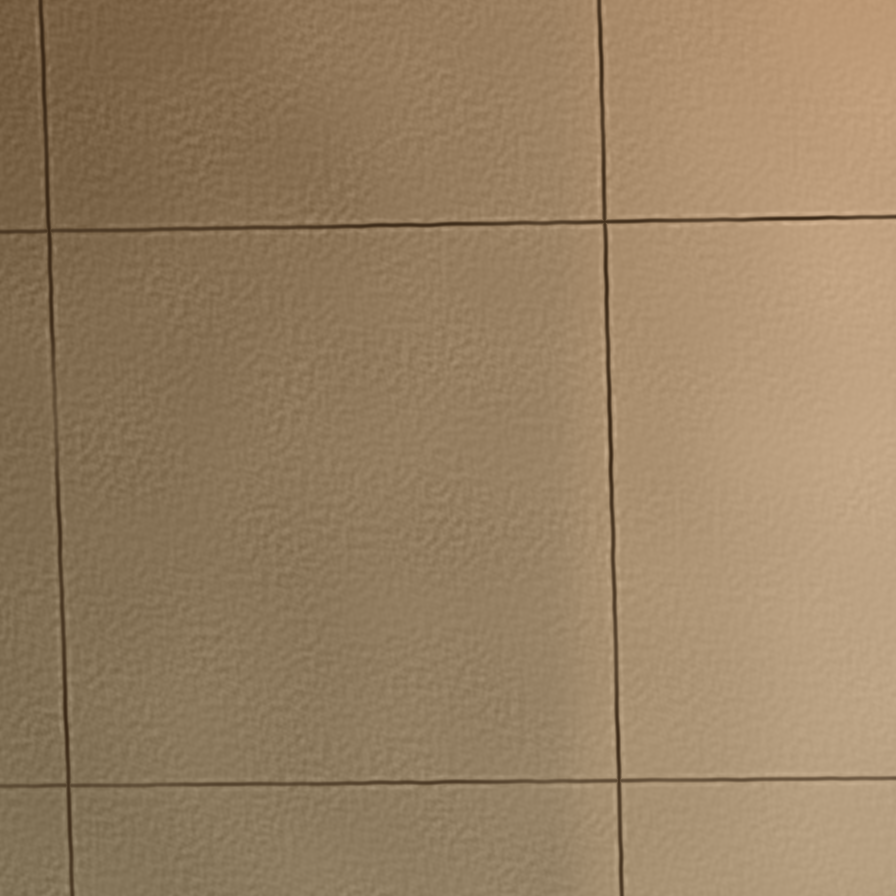
Reproduce this texture procedurally as a WebGL 1 fragment shader.

```glsl
precision highp float;
// Large beige stone tiles with thin dark joints, slight perspective and soft side light.
uniform vec2 u_resolution;

// Joint grid: position of the first joint and tile pitch, each with its drift across the canvas
const vec2 JOINT_START = vec2(0.0807, 0.1224);
const vec2 JOINT_SLANT = vec2(-0.0351, 0.0091);
const vec2 TILE_PITCH = vec2(0.6133, 0.6186);
const vec2 PITCH_DRIFT = vec2(0.0101, 0.0079);
const float JOINT_HALF_WIDTH = 0.0021;
const float JOINT_SOFTNESS = 0.0013;
const float JOINT_WOBBLE = 0.0011;
const float RIM_OFFSET = 0.0058;
const float RIM_WIDTH = 0.0022;
const float RIM_LIGHT = 0.085;
const vec3 JOINT_COLOR = vec3(0.23, 0.16, 0.09);

// Stone colours in the shaded and the lit part, at the corners of each
const vec3 SHADE_TOP_LEFT = vec3(0.475, 0.380, 0.270);
const vec3 SHADE_TOP_RIGHT = vec3(0.625, 0.515, 0.390);
const vec3 SHADE_LOW_LEFT = vec3(0.505, 0.445, 0.340);
const vec3 SHADE_LOW_RIGHT = vec3(0.590, 0.515, 0.405);
const vec3 LIT_TOP_LEFT = vec3(0.660, 0.540, 0.410);
const vec3 LIT_TOP_RIGHT = vec3(0.740, 0.600, 0.460);
const vec3 LIT_LOW_LEFT = vec3(0.650, 0.565, 0.445);
const vec3 LIT_LOW_RIGHT = vec3(0.705, 0.615, 0.495);
const vec3 MID_GLOW = vec3(0.030, 0.035, 0.040);
const float SHADE_EDGE = 0.645;
const float SHADE_BLUR = 0.035;
const float DIAGONAL_SHADE = 0.022;

const float GRAIN_SCALE = 115.0;
const float GRAIN_RELIEF = 0.055;
const float MOTTLE = 0.022;

vec2 hashGradient(vec2 cell) {
  vec3 h = fract(cell.xyx * vec3(0.1031, 0.1030, 0.0973));
  h += dot(h, h.yzx + 33.33);
  float angle = 6.28318 * fract((h.x + h.y) * h.z);
  return vec2(cos(angle), sin(angle));
}

float gradientNoise(vec2 p) {
  vec2 i = floor(p);
  vec2 f = p - i;
  vec2 w = f * f * f * (f * (f * 6.0 - 15.0) + 10.0);
  float a = dot(hashGradient(i), f);
  float b = dot(hashGradient(i + vec2(1.0, 0.0)), f - vec2(1.0, 0.0));
  float c = dot(hashGradient(i + vec2(0.0, 1.0)), f - vec2(0.0, 1.0));
  float d = dot(hashGradient(i + 1.0), f - 1.0);
  return mix(mix(a, b, w.x), mix(c, d, w.x), w.y);
}

float grainHeight(vec2 p) {
  return gradientNoise(p) + 0.5 * gradientNoise(p * 1.9 + 17.0);
}

vec3 stoneColor(vec2 uv) {
  // Broad light: shaded left part, lit right part
  float across = clamp(uv.x / SHADE_EDGE, 0.0, 1.0);
  vec3 shade = mix(mix(SHADE_LOW_LEFT, SHADE_LOW_RIGHT, across),
                   mix(SHADE_TOP_LEFT, SHADE_TOP_RIGHT, across), uv.y);
  float litAcross = smoothstep(SHADE_EDGE, 1.0, uv.x);
  vec3 lit = mix(mix(LIT_LOW_LEFT, LIT_LOW_RIGHT, litAcross),
                 mix(LIT_TOP_LEFT, LIT_TOP_RIGHT, litAcross), uv.y);
  lit += MID_GLOW * litAcross * 4.0 * uv.y * (1.0 - uv.y);
  vec3 color = mix(shade, lit, smoothstep(-SHADE_BLUR, SHADE_BLUR, uv.x - SHADE_EDGE));

  // Soft slanting shadow in the upper left
  float slant = uv.x - mix(0.40, 0.26, (uv.y - 0.765) / 0.235);
  color -= DIAGONAL_SHADE * smoothstep(0.07, -0.07, slant) * smoothstep(0.62, 0.85, uv.y);

  // Cloudy stains and embossed grain lit from the upper left
  color += MOTTLE * gradientNoise(uv * 7.0 + 3.0) * vec3(1.0, 0.95, 0.85);
  vec2 p = uv * GRAIN_SCALE;
  float relief = grainHeight(p + vec2(0.22, -0.28)) - grainHeight(p - vec2(0.22, -0.28));
  float patchiness = 0.75 + 0.6 * gradientNoise(uv * 11.0 + 41.0);
  return color + GRAIN_RELIEF * relief * patchiness * mix(1.0, 0.5, smoothstep(0.4, 0.9, uv.x));
}

void main() {
  vec2 uv = gl_FragCoord.xy / u_resolution;
  float pixel = 1.0 / min(u_resolution.x, u_resolution.y);

  // Signed distance to the nearest joint of each direction
  vec2 wobble = vec2(gradientNoise(vec2(uv.y * 38.0, 5.5)), gradientNoise(vec2(uv.x * 38.0, 9.5)));
  vec2 pitch = TILE_PITCH + PITCH_DRIFT * uv.yx;
  vec2 grid = (uv + JOINT_WOBBLE * wobble - JOINT_START - JOINT_SLANT * uv.yx) / pitch;
  vec2 jointId = floor(grid + 0.5);
  vec2 side = (grid - jointId) * pitch;
  vec2 dist = abs(side);

  // Wear: joints fade in places, the first column near its middle, the first row to the left
  vec2 wear = 0.9 + 0.35 * vec2(gradientNoise(vec2(uv.y * 9.0, jointId.x * 7.0 + 2.3)),
                              gradientNoise(vec2(uv.x * 9.0, jointId.y * 7.0 + 4.7)));
  float gap = (uv.y - 0.53) / 0.075;
  wear.x *= 1.0 - 0.55 * exp(-gap * gap) * step(abs(jointId.x), 0.5);
  wear.y *= mix(0.72, 1.0, step(0.5, jointId.y)) * mix(0.8, 1.0, smoothstep(0.0, 0.3, uv.x));

  // Chipped light rims beside the dark joints
  vec3 color = stoneColor(uv);
  vec2 rimDist = (dist - RIM_OFFSET) / RIM_WIDTH;
  vec2 rim = exp(-rimDist * rimDist) * wear;
  float chips = clamp(0.5 + 1.1 * gradientNoise(uv * 85.0 + 60.0), 0.0, 1.0);
  color += RIM_LIGHT * max(rim.x, rim.y) * chips;

  float blur = JOINT_SOFTNESS + 0.5 * pixel;
  vec2 joint = 1.0 - smoothstep(JOINT_HALF_WIDTH - blur, JOINT_HALF_WIDTH + blur, dist);
  joint *= clamp(wear, 0.0, 1.0);
  color = mix(color, JOINT_COLOR, max(joint.x, joint.y));
  gl_FragColor = vec4(clamp(color, 0.0, 1.0), 1.0);
}
```
